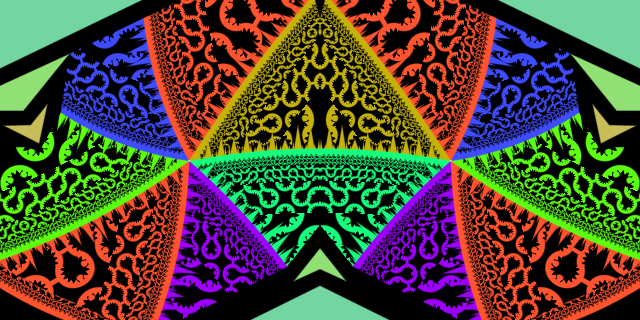
Write a Shadertoy shader that draws this background.

```glsl
// Mirrored fan of seven coloured lace sectors that meet at one hub, with
// flat slabs in the corners. Each sector is filled with linked, scalloped
// arcs whose cells halve toward its rim; small spikes line the far side.

const vec2 HUB = vec2(0.409, 0.497);

// Rim end points and bulges, clockwise around the hub
const vec2 RIM_END[7] = vec2[7](
    vec2(-0.409, 0.497), vec2(0.102, 0.167), vec2(0.505, 0.0), vec2(1.0, 0.187),
    vec2(0.81, 0.648), vec2(0.552, 0.948), vec2(0.035, 1.0));
const float BULGE[7] = float[7](0.039, 0.012, 0.021, 0.025, 0.024, 0.024, 0.012);

const vec3 ORANGE = vec3(1.0, 0.33, 0.18);
const vec3 SECTOR_COLOR[7] = vec3[7](
    vec3(0.08, 1.0, 0.49), vec3(0.62, 0.0, 1.0), ORANGE, vec3(0.36, 1.0, 0.06),
    vec3(0.25, 0.3, 1.0), ORANGE, vec3(0.77, 0.7, 0.03));
const vec3 SEA = vec3(0.45, 0.84, 0.63);
const vec3 LIME = vec3(0.57, 0.88, 0.45);
const vec3 SAND = vec3(0.78, 0.74, 0.35);

float hash(vec2 p) {
    vec3 h = fract(vec3(p.xyx) * 0.1031);
    h += dot(h, h.yzx + 33.33);
    return fract((h.x + h.y) * h.z);
}

float cover(float inside, float px) {
    return smoothstep(-px, px, inside);
}

// Position along a bowed line, and signed distance to its left
vec2 rimCoords(vec2 p, vec2 a, vec2 b, float bulge) {
    vec2 chord = b - a;
    float len = length(chord);
    vec2 dir = chord / len;
    float along = dot(p - a, dir);
    float t = clamp(along / len, 0.0, 1.2);
    float side = dot(p - a, vec2(-dir.y, dir.x));
    return vec2(along, side + bulge * 4.0 * t * (1.0 - t));
}

// Positive inside the triangle, for either corner order
float triangle(vec2 p, vec2 a, vec2 b, vec2 c) {
    float turn = sign((b.x - a.x) * (c.y - a.y) - (b.y - a.y) * (c.x - a.x));
    float ab = rimCoords(p, a, b, 0.0).y;
    float bc = rimCoords(p, b, c, 0.0).y;
    float ca = rimCoords(p, c, a, 0.0).y;
    return min(turn * ab, min(turn * bc, turn * ca));
}

// Row of tapering teeth of uneven height
float spikes(vec2 q, float period, float px) {
    float column = q.x / period;
    float height = period * (0.8 + 1.2 * hash(vec2(floor(column), 7.0) + 90.0));
    float halfWidth = 0.3 * period * (1.0 - q.y / height);
    return cover(halfWidth - abs(fract(column) - 0.5) * period, px);
}

// Linked arcs in cells that shrink toward the rim and thin out far from it
float lace(vec2 q, float farGap, float px) {
    float octave = clamp(floor(log2(max(q.y, 0.001) / 0.1)), -3.0, 1.0);
    float cell = 0.05 * exp2(octave);
    vec2 grid = q / cell;
    float seed = hash(floor(grid) + 40.0 * octave + 200.0);
    vec2 f = fract(grid) - 0.5;
    if (seed > 0.5) f.x = -f.x;

    vec2 v = f - 0.5 * (f.x + f.y < 0.0 ? -1.0 : 1.0);
    float r = length(v);
    float scallop = cos(16.0 * atan(v.y, v.x));
    float arc = abs(r - 0.5 + 0.025 * scallop) - 0.105 - 0.025 * scallop;

    // Links outward between arcs, or a bud on the inner side
    float diagonal = abs(abs(v.x) - abs(v.y)) * 0.7;
    float bud = length(vec2(diagonal, r - 0.33)) - 0.1;
    float link = max(diagonal - 0.08, 0.5 - r);
    float branch = fract(seed * 7.0) > 0.5 ? link : bud;

    float thin = 0.11 * (1.0 - smoothstep(0.0, 0.06, farGap));
    float thick = 0.012 * (1.0 - octave);
    float shape = min(arc, branch) + thin - thick;
    float rimLimit = 0.022 + 0.004 * cos(q.x * 420.0);
    float solidRim = cover(rimLimit - q.y, 0.004);
    return max(solidRim, cover(-shape * cell, px));
}

// Positive where the lace is cut away to leave the black frame
float frameArea(vec2 p) {
    float top = (p.y - 1.209 + 0.482 * p.x) / 1.11;
    float side = min(p.x - 0.81 + 0.143 * (p.y - 0.648),
                     p.y - max(0.54, 0.648 - 1.8 * (p.x - 0.81)));
    float dx = p.x - 0.102;
    float bottom = max(0.167 - 0.5 * dx, 0.167 - 1.28 * dx) - p.y;
    float apexGap = 0.25 * (p.y - 0.94) - p.x;
    return max(max(top, apexGap), max(side, bottom));
}

void mainImage(out vec4 fragColor, in vec2 fragCoord) {
    float px = 0.9 / iResolution.y;
    vec2 p = vec2(abs(fragCoord.x - 0.5 * iResolution.x), fragCoord.y) / iResolution.y;
    vec3 color = vec3(0.0);

    // Lace sectors, each between its own rim and the next one
    vec2 rim = rimCoords(p, HUB, RIM_END[0], BULGE[0]);
    for (int i = 0; i < 7; i++) {
        int j = (i + 1) % 7;
        vec2 next = rimCoords(p, HUB, RIM_END[j], BULGE[j]);
        float inSector = cover(min(rim.y, -next.y), px);
        vec2 farSide = vec2(next.x, -next.y);
        float teeth = max(spikes(farSide, 0.04, px), spikes(farSide, 0.0133, px));
        color += SECTOR_COLOR[i] * inSector * max(lace(rim, farSide.y, px), teeth);
        rim = next;
    }

    // Second rim across the lower corners
    vec2 corner = rimCoords(p, vec2(0.8, 0.0), vec2(1.0, 0.1), 0.005);
    float cornerLace = lace(corner, 1.0, px);
    color = mix(color, ORANGE * cornerLace, 1.0 - smoothstep(0.06, 0.065, corner.y));
    color *= cover(corner.y, px) * cover(-frameArea(p), px);

    // Flat slabs and arrowheads
    float topSlab = (p.y - 1.268 + 0.482 * p.x) / 1.11;
    float lowSlab = (0.107 - 0.494 * p.x - p.y) / 1.11;
    color = mix(color, SEA, cover(max(topSlab, lowSlab), px));

    float wing = triangle(p, vec2(0.784, 0.831), vec2(0.927, 0.654), vec2(1.17, 0.654));
    float lowArrow = min((0.224 - 1.26 * p.x - p.y) / 1.6, (p.y - 0.159 + 0.457 * p.x) / 1.1);
    color = mix(color, LIME, cover(max(wing, lowArrow), px));

    vec2 tip = vec2(0.852, 0.674), tail = vec2(0.987, 0.607), crook = vec2(0.904, 0.609);
    float dart = triangle(p, tip, vec2(0.878, 0.552), tail);
    float notch = triangle(p, mix(crook, tip, 1.6), crook, mix(crook, tail, 1.6));
    color = mix(color, SAND, cover(min(dart, -notch), px));

    fragColor = vec4(color, 1.0);
}
```
